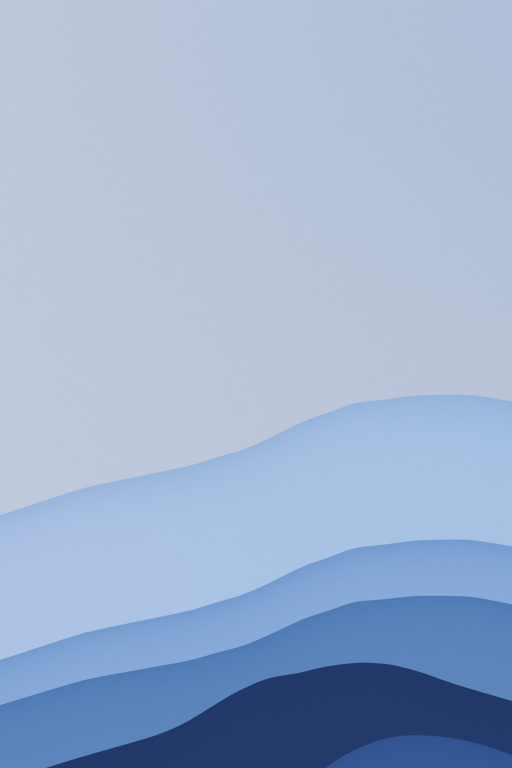
Give the GLSL for this background, as a Shadertoy shader.

```glsl
// Layered cut paper: pale blue-grey backdrop above five overlapping blue sheets.
// Each torn edge is a line with softly rounded bends; each sheet is darker just
// under its edge, and a fine value-noise grain gives the paper its texture.

const float ASPECT_HEIGHT = 1.5;    // canvas height in units of its width
const float BEND_RADIUS = 0.025;    // rounding of the bends
const float SHADE_DEPTH = 0.045;    // fall-off of the shade below an edge
const float GRAIN_SCALE = 190.0;
const float GRAIN_STRENGTH = 0.010;

const vec3 SKY_TOP_LEFT = vec3(0.745, 0.780, 0.858);
const vec3 SKY_TOP_RIGHT = vec3(0.686, 0.749, 0.843);
const vec3 SKY_LOW_LEFT = vec3(0.751, 0.790, 0.862);
const vec3 SKY_LOW_RIGHT = vec3(0.727, 0.765, 0.842);
const vec3 ICE_LEFT = vec3(0.682, 0.765, 0.894);
const vec3 ICE_RIGHT = vec3(0.650, 0.757, 0.886);
const vec3 CORNFLOWER = vec3(0.545, 0.675, 0.852);
const vec3 STEEL = vec3(0.365, 0.525, 0.735);
const vec3 NAVY = vec3(0.140, 0.228, 0.418);
const vec3 DENIM = vec3(0.225, 0.358, 0.590);

// Bends of an edge: position across, change of slope
const int BENDS = 11;
const vec2 RIDGE[BENDS] = vec2[BENDS](
    vec2(0.166, -0.13), vec2(0.381, 0.17), vec2(0.426, -0.16), vec2(0.469, 0.25),
    vec2(0.523, 0.07), vec2(0.596, -0.24), vec2(0.648, 0.22), vec2(0.688, -0.47),
    vec2(0.746, 0.13), vec2(0.805, -0.15), vec2(0.918, -0.20));
const vec2 HILL[BENDS] = vec2[BENDS](
    vec2(0.160, -0.03), vec2(0.313, 0.16), vec2(0.363, 0.22), vec2(0.453, -0.19),
    vec2(0.523, -0.37), vec2(0.586, 0.22), vec2(0.629, -0.19), vec2(0.703, -0.19),
    vec2(0.762, -0.21), vec2(0.820, -0.12), vec2(0.883, 0.10));

float hash(vec2 cell) {
    vec3 q = fract(vec3(cell.xyx) * 0.1031);
    q += dot(q, q.yzx + 33.33);
    return fract((q.x + q.y) * q.z);
}

float valueNoise(vec2 p) {
    vec2 cell = floor(p);
    vec2 t = fract(p);
    t = t * t * (3.0 - 2.0 * t);
    float low = mix(hash(cell), hash(cell + vec2(1.0, 0.0)), t.x);
    float high = mix(hash(cell + vec2(0.0, 1.0)), hash(cell + 1.0), t.x);
    return mix(low, high, t.y);
}

// Height of an edge that starts at the left side and turns at every bend
float edgeHeight(float x, float start, float slope, vec2 bends[BENDS]) {
    float height = start + slope * x;
    for (int i = 0; i < BENDS; i++) {
        float d = x - bends[i].x;
        height += 0.5 * bends[i].y * (d + sqrt(d * d + BEND_RADIUS * BEND_RADIUS));
    }
    return height;
}

// Lay one sheet over the colour so far, shaded just below its edge
vec3 addSheet(vec3 below, vec3 paper, float depth, float shade) {
    float pixel = ASPECT_HEIGHT / iResolution.y;
    float cover = smoothstep(-0.75 * pixel, 0.75 * pixel, depth);
    float shadow = shade * exp(-max(depth, 0.0) / SHADE_DEPTH);
    return mix(below, paper * (1.0 - shadow * vec3(1.0, 0.6, 0.3)), cover);
}

void mainImage(out vec4 fragColor, in vec2 fragCoord) {
    vec2 uv = fragCoord / iResolution.xy;
    vec2 p = uv * vec2(1.0, ASPECT_HEIGHT);

    // Backdrop
    float skyHeight = smoothstep(0.35, 1.0, uv.y);
    vec3 color = mix(mix(SKY_LOW_LEFT, SKY_LOW_RIGHT, uv.x),
                     mix(SKY_TOP_LEFT, SKY_TOP_RIGHT, uv.x), skyHeight);

    // Three sheets share one ridge, set lower each time
    float ridge = edgeHeight(p.x, 0.494, 0.33, RIDGE);
    color = addSheet(color, mix(ICE_LEFT, ICE_RIGHT, uv.x), ridge - p.y, 0.12);
    color = addSheet(color, CORNFLOWER, ridge - 0.283 - p.y, 0.17);
    color = addSheet(color, STEEL, ridge - 0.371 - 0.025 * p.x - p.y, 0.15);

    // Dark hill
    float hill = edgeHeight(p.x, -0.0275, 0.31, HILL);
    color = addSheet(color, NAVY, hill - p.y, 0.06);

    // Low arch, steeper on its left side
    float fromPeak = p.x - 0.81;
    float arch = 0.064 - fromPeak * fromPeak * (fromPeak < 0.0 ? 2.1 : 1.08);
    color = addSheet(color, DENIM, arch - p.y, 0.15);

    // Paper grain
    float grain = valueNoise(p * GRAIN_SCALE) - 0.5;
    color += GRAIN_STRENGTH * grain * dot(color, vec3(0.333));
    fragColor = vec4(color, 1.0);
}
```
